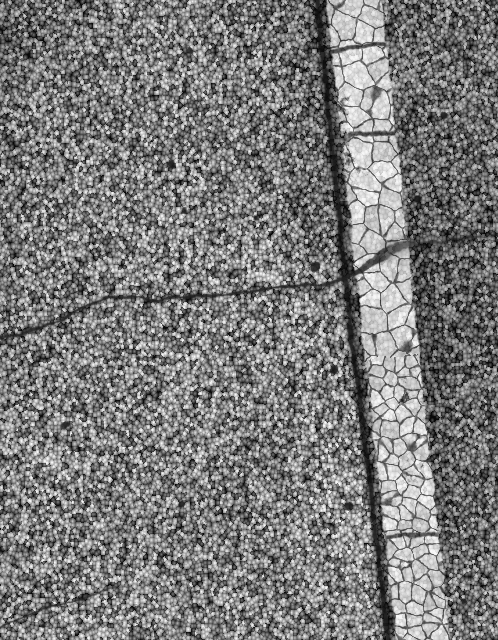
Give the GLSL for this texture, as a WebGL 2 fragment shader.

```glsl
#version 300 es
precision highp float;
// Weathered grey asphalt with a long seam, a wandering cross crack and a flaking
// painted stripe. Cellular noise makes the stones and the broken paint;
// layered sines roughen the cracks, the wear and the broad shading.
#define STONE_FREQ 165.0
#define STONE_TONE 0.56
#define STONE_RELIEF 0.55
#define PAINT_TONE 0.83
#define STRIPE_HALF_WIDTH 0.0425
#define STRIPE_SLANT 0.108
#define FLAKE_COARSE 31.0
#define FLAKE_FINE 47.0
#define SPOT_GRID 8.0

uniform vec2 u_resolution;
out vec4 outColor;

vec2 hash2(vec2 p) {
  vec3 q = fract(p.xyx * vec3(0.1031, 0.1030, 0.0973));
  q += dot(q, q.yzx + 33.33);
  return fract((q.xx + q.yz) * q.zy);
}

// Cellular noise: nearest distance, second distance, tone of the nearest cell
vec3 cells(vec2 p) {
  vec2 base = floor(p), f = fract(p);
  vec3 r = vec3(8.0, 8.0, 0.0);
  for (int j = -1; j <= 1; j++)
    for (int i = -1; i <= 1; i++) {
      vec2 o = vec2(i, j);
      vec2 h = hash2(base + o);
      float d = length(o + h - f);
      if (d < r.x) r = vec3(d, r.x, hash2(base + o + 71.0).x);
      else r.y = min(r.y, d);
    }
  return r;
}

// Layered, turned sines, roughly -1 to 1
float ragged(vec2 p) {
  float sum = 0.0, amp = 0.5;
  for (int i = 0; i < 5; i++) {
    sum += amp * sin(p.x + 1.7 * sin(p.y + float(i)));
    p = mat2(1.5, 1.2, -1.2, 1.5) * p + 2.3;
    amp *= 0.6;
  }
  return sum;
}

// Soft line: 1 within the half-width, fading over a short margin
float line(float d, float halfWidth) {
  float soft = 0.0012 + 0.5 / u_resolution.y;
  return 1.0 - smoothstep(halfWidth - soft, halfWidth + soft, abs(d));
}

float bump(float x, float centre, float width) {
  float t = (x - centre) / width;
  return exp(-t * t);
}

// Height of the cross crack along x
float crackHeight(float x) {
  return 0.475 + 0.063 * smoothstep(0.01, 0.2, x) - 0.008 * smoothstep(0.22, 0.24, x)
    + 0.1 * max(x - 0.24, 0.0) + 0.048 * smoothstep(0.5, 0.65, x);
}

// Scattered dark spots, one possible in each grid cell
float spots(vec2 p, float rough) {
  vec2 id = floor(p * SPOT_GRID);
  vec2 h = hash2(id + 5.0), k = hash2(id + 43.0);
  float d = length(p - (id + 0.15 + 0.7 * h) / SPOT_GRID) + 0.002 * rough;
  return step(0.45, k.x) * line(d, 0.002 + 0.0045 * k.y * k.y);
}

void main() {
  vec2 p = gl_FragCoord.xy / u_resolution.y;
  float rough = ragged(p * 190.0), wander = ragged(p * 45.0 + 3.0);

  // Offsets from the long seam and from the stripe centre
  float seam = p.x - (0.6055 - 0.1105 * p.y - 0.004 * bump(p.y, 0.5, 0.2));
  float across = p.x - (0.661 - STRIPE_SLANT * p.y);

  // Broad shading of the pavement
  float rightSide = smoothstep(-0.01, 0.02, across);
  float shade = mix(0.49, 0.39, rightSide) + 0.025 * ragged(p * 9.0);
  shade -= 0.09 * bump(seam, -0.015, 0.05) * smoothstep(0.35, 0.8, p.y);
  shade -= 0.12 * smoothstep(-0.012, 0.002, seam) * (1.0 - rightSide);
  shade -= 0.09 * bump(across, 0.058, 0.025) * bump(p.y, 0.42, 0.25);
  shade += 0.06 * rightSide * smoothstep(0.25, 0.0, p.y);
  shade += 0.05 * bump(seam, -0.06, 0.05) * bump(p.y, 0.25, 0.25);
  shade -= 0.08 * smoothstep(0.3, 0.0, p.x) * smoothstep(0.6, 1.0, p.y);
  shade -= 0.04 * smoothstep(0.06, 0.0, p.x);

  // Stones
  vec3 stone = cells(p * STONE_FREQ * vec2(1.08, 0.92));
  float grain = STONE_TONE * (stone.z - 0.5) + STONE_RELIEF * (0.43 - stone.x);
  float tone = shade + grain * (0.45 + 1.15 * shade);

  // Paint: ragged edges, worn patches, flakes split by a cell network
  float paint = line(across + 0.0025 * wander + 0.001 * rough, STRIPE_HALF_WIDTH);
  float fine = step(p.y + 0.01 * wander, 0.44);
  vec2 flakePos = vec2(across, p.y) + 0.0035 * vec2(wander, ragged(p * 50.0 + 9.0));
  float flakeFreq = mix(FLAKE_COARSE, FLAKE_FINE, fine);
  vec3 flake = cells(flakePos * flakeFreq + 17.0);
  float split = (flake.y - flake.x) / flakeFreq;
  float gap = 1.0 - smoothstep(0.0006, 0.0034 + 0.001 * rough, split);
  float wear = 0.75 * bump(p.y, 0.79, 0.1) * smoothstep(0.025, -0.04, across)
    + 0.5 * bump(p.y, 0.4, 0.05) * smoothstep(-0.03, 0.02, across)
    + 0.35 * bump(p.y, 0.28, 0.07);
  float worn = smoothstep(0.65, 0.95, wear + 0.35 * wander + 0.25 * rough);
  vec3 cuts = abs(p.y - vec3(0.926, 0.79, 0.163) - 0.1 * across + 0.004 * wander);
  float cut = line(min(cuts.x, min(cuts.y, cuts.z)), 0.0035);
  float paintTone = PAINT_TONE + 0.12 * (flake.z - 0.5) + 0.28 * grain;
  paintTone = mix(paintTone, 0.28 + 0.3 * grain, max(0.85 * gap, cut));
  tone = mix(tone, paintTone, paint * (1.0 - 0.8 * worn));

  // Seam with a dark, crumbled border
  float seamDark = line(seam + 0.0022 * wander, 0.0036 + 0.0012 * rough);
  tone *= 1.0 - 0.38 * bump(seam, 0.002, 0.009);
  tone = mix(tone, 0.06 + 0.08 * stone.z, 0.88 * seamDark);

  // Cross crack, widest where it breaks the stripe
  float broad = bump(p.x, 0.6, 0.045);
  float rise = p.y - crackHeight(p.x) + 0.0035 * wander;
  float crack = line(rise, 0.0021 + 0.0065 * broad + 0.0012 * rough);
  tone *= 1.0 - (0.22 + 0.2 * broad) * bump(rise, 0.0, 0.006 + 0.006 * rightSide);
  tone = mix(tone, 0.12 + 0.2 * stone.z * broad, crack * mix(0.82, 0.55, rightSide));

  // Faint crack in the lower left corner
  float low = p.y - 0.021 - 0.42 * p.x + 0.5 * p.x * p.x + 0.003 * wander;
  tone = mix(tone, 0.13, 0.75 * line(low, 0.0017) * smoothstep(0.23, 0.15, p.x));

  // Spots and two larger pits
  float pit = max(line(length(p - vec2(0.492, 0.583)) + 0.002 * rough, 0.0075),
                  line(length(p - vec2(0.268, 0.742)) + 0.002 * rough, 0.0065));
  float spot = max(pit, spots(p, rough) * (1.0 - paint));
  tone = mix(tone, 0.1, 0.85 * spot);

  outColor = vec4(vec3(clamp(tone, 0.03, 0.97)), 1.0);
}
```
